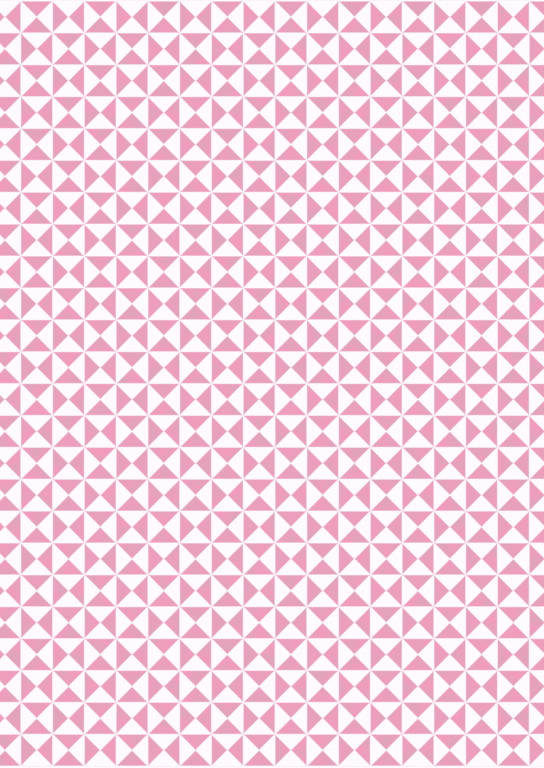
This pattern is drawn by a WebGL 2 fragment shader. Its source:

```glsl
#version 300 es
precision highp float;
// Pink and white quarter-triangle tiles, alternately turned to form pinwheels.

uniform vec2 u_resolution;
out vec4 fragColor;

#define COLUMNS 17.12
#define ROWS 24.09
#define GRID_START vec2(0.655, 0.031)  // first whole tile, from the top left
#define INSET 0.012                    // pale gap around each triangle, in tiles
#define SOFTNESS 0.014                 // edge blur, in tiles
#define MOTTLE_SCALE 2.3               // tint patches per tile
#define MOTTLE_AMOUNT 0.85
#define WHITE vec3(0.995, 0.982, 0.992)
#define BRIGHT_PINK vec3(0.950, 0.610, 0.740)
#define DUSTY_PINK vec3(0.870, 0.645, 0.730)

// Pseudo-random unit gradient for a lattice point
vec2 latticeGradient(vec2 cell) {
    vec3 h = fract(cell.xyx * vec3(0.1031, 0.1030, 0.0973));
    h += dot(h, h.yzx + 33.33);
    float angle = 6.28318 * fract((h.x + h.y) * h.z);
    return vec2(cos(angle), sin(angle));
}

// Gradient noise, roughly -0.7 to 0.7
float gradientNoise(vec2 p) {
    vec2 i = floor(p);
    vec2 f = p - i;
    vec2 u = f * f * f * (f * (f * 6.0 - 15.0) + 10.0);
    vec2 right = vec2(1.0, 0.0);
    float a = dot(latticeGradient(i), f);
    float b = dot(latticeGradient(i + right), f - right);
    float c = dot(latticeGradient(i + right.yx), f - right.yx);
    float d = dot(latticeGradient(i + 1.0), f - 1.0);
    return mix(mix(a, b, u.x), mix(c, d, u.x), u.y);
}

// Signed distance to the triangles, positive inside the pink ones
float pinwheelDistance(vec2 grid) {
    vec2 tile = floor(grid);
    vec2 p = abs(grid - tile - 0.5);
    float turn = 1.0 - 2.0 * mod(tile.x + tile.y, 2.0);
    float diagonal = (p.y - p.x) * 0.70711;
    float border = 0.5 - max(p.x, p.y);
    return turn * sign(diagonal) * min(abs(diagonal), border);
}

void main() {
    vec2 uv = gl_FragCoord.xy / u_resolution;
    vec2 grid = vec2(uv.x, 1.0 - uv.y) * vec2(COLUMNS, ROWS) - GRID_START;
    float pixel = max(COLUMNS / u_resolution.x, ROWS / u_resolution.y);
    float blur = SOFTNESS + 0.5 * pixel;

    // Triangles, with a blank sliver beyond the top and bottom rows
    float dist = pinwheelDistance(grid) - INSET;
    float rowEdge = min(grid.y, floor(ROWS) - grid.y);
    float ink = smoothstep(-blur, blur, dist) * smoothstep(-blur, blur, rowEdge);

    // Slight drift of the ink between two pinks
    float mottle = gradientNoise(grid * MOTTLE_SCALE + 40.0);
    float tint = clamp(0.58 + MOTTLE_AMOUNT * mottle, 0.0, 1.0);
    vec3 pink = mix(DUSTY_PINK, BRIGHT_PINK, tint);

    fragColor = vec4(mix(WHITE, pink, ink), 1.0);
}
```
